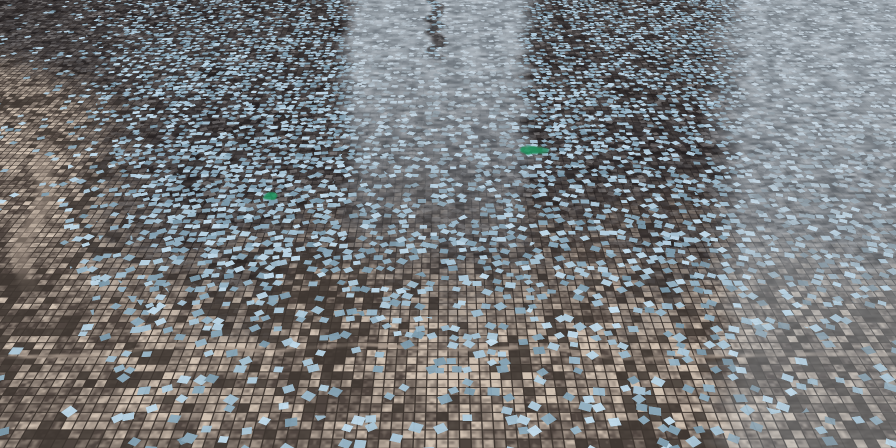
A Shadertoy shader for this texture:

```glsl
// A flooded mosaic floor in perspective, with loose blue tiles and reflected light.
const float HORIZON = 1.67;             // height of the vanishing line
const vec2  FLOOR_SCALE = vec2(64.0, 132.0); // fixed tiles across and in depth
const float GROUT = 0.06;               // half width of the joints, in tiles
const float LOOSE_PITCH = 1.2;          // spacing of loose tiles, in tiles
const vec2  LOOSE_HALF = vec2(0.43, 0.38);
const int   SAMPLES = 2;                // per axis

const vec3 GROUT_COLOR = vec3(0.24, 0.21, 0.19);
const vec3 TILE_DARK   = vec3(0.31, 0.27, 0.25);
const vec3 TILE_PALE   = vec3(0.82, 0.76, 0.70);
const vec3 WATER_DARK  = vec3(0.16, 0.15, 0.16);
const vec3 SUNK_DARK   = vec3(0.27, 0.26, 0.27);
const vec3 SUNK_PALE   = vec3(0.58, 0.57, 0.57);
const vec3 SKY_LIGHT   = vec3(0.70, 0.75, 0.79);
const vec3 LOOSE_BLUE  = vec3(0.66, 0.83, 0.93);
const vec3 LOOSE_GREY  = vec3(0.80, 0.85, 0.89);
const vec3 CRACK_COLOR = vec3(0.66, 0.60, 0.55);
const vec3 LEAF_GREEN  = vec3(0.12, 0.56, 0.36);

float hash(vec2 p) {
    return fract(sin(dot(p, vec2(127.1, 311.7))) * 43758.5453);
}

float noise(vec2 p) {
    vec2 i = floor(p), f = fract(p);
    f = f * f * (3.0 - 2.0 * f);
    return mix(mix(hash(i), hash(i + vec2(1, 0)), f.x),
               mix(hash(i + vec2(0, 1)), hash(i + vec2(1, 1)), f.x), f.y);
}

float fbm(vec2 p) {
    return 0.5 * noise(p) + 0.3 * noise(p * 2.1 + 17.3) + 0.2 * noise(p * 4.3 + 41.9);
}

float band(float x, float lo, float hi, float soft) {
    return smoothstep(lo - soft, lo + soft, x) * (1.0 - smoothstep(hi - soft, hi + soft, x));
}

// Fixed tiles: random tone per tile, dark gaps in clusters, stains
vec3 mosaic(vec2 uv, vec2 footprint, float stain) {
    vec2 cell = floor(uv);
    vec2 edge = 0.5 - abs(fract(uv) - 0.5);
    vec2 body = smoothstep(GROUT - footprint, GROUT + footprint, edge);
    float missing = step(hash(cell + 5.3), 0.5 * smoothstep(0.5, 0.9, noise(cell * 0.17)) + 0.06);
    float tone = 0.03 + 0.85 * hash(cell) + 1.1 * (stain - 0.5) + 0.6 * (noise(uv * 2.7) - 0.4);
    vec3 tile = mix(TILE_DARK, TILE_PALE, clamp(tone, 0.0, 1.0));
    return mix(GROUT_COLOR, tile, body.x * body.y * (1.0 - 0.85 * missing));
}

// Loose tiles: x = coverage, y = random tone of the topmost tile
vec2 looseTiles(vec2 uv, vec2 footprint, float density) {
    vec2 g = uv / LOOSE_PITCH, home = floor(g), result = vec2(0.0);
    float aa = 0.3 * (footprint.x + footprint.y) / LOOSE_PITCH;
    for (int j = -1; j <= 1; j++)
    for (int i = -1; i <= 1; i++) {
        vec2 cell = home + vec2(i, j);
        if (hash(cell + 31.7) > density) continue;
        vec2 q = g - cell - 0.2 - 0.6 * vec2(hash(cell + 3.1), hash(cell + 8.9));
        float a = 1.3 * (hash(cell + 13.7) - 0.5);
        q = mat2(cos(a), -sin(a), sin(a), cos(a)) * q;
        vec2 d = abs(q) - LOOSE_HALF * mix(0.75, 1.1, hash(cell + 21.3));
        float cover = 1.0 - smoothstep(-aa, aa, max(d.x, d.y));
        result = mix(result, vec2(1.0, hash(cell + 44.1)), cover);
    }
    return result;
}

// Reflected light: a bright column with a thin post, and the bright right side
float reflectedLight(vec2 p) {
    float x = p.x + 0.05 * (noise(p * vec2(7.0, 70.0)) - 0.5);
    float column = band(x, 0.78, 1.18, 0.03) * smoothstep(0.3, 0.95, p.y);
    float post = band(x, 0.952, 0.978, 0.006) * smoothstep(0.85, 0.90, p.y);
    float side = smoothstep(1.55, 1.68, x) * mix(0.4, 1.0, smoothstep(0.1, 0.95, p.y));
    return max(column * (1.0 - 0.8 * post), side);
}

float leaf(vec2 p, vec2 center, vec2 size) {
    return 1.0 - smoothstep(0.6, 1.2, length((p - center) / size) + 0.6 * (noise(p * 90.0) - 0.5));
}

vec3 floodedFloor(vec2 p, float pixel) {
    float depth = 1.0 / (HORIZON - p.y);
    vec2 uv = vec2(p.x - 1.0, 1.0) * FLOOR_SCALE * depth;
    vec2 footprint = pixel * FLOOR_SCALE * vec2(depth, depth * depth);
    float stain = fbm(p * vec2(4.0, 7.0));
    float light = reflectedLight(p);
    // Floor, with a broken pale crack across and a streak on the left
    vec3 color = mosaic(uv, footprint, stain);
    float crack = abs(p.y - 0.215 - 0.035 * (noise(vec2(p.x * 5.0, 2.0)) - 0.5));
    float streak = abs(p.x - 0.03 - 0.16 * (p.y - 0.35) - 0.12 * noise(vec2(p.y * 9.0, 4.0)));
    crack = (1.0 - smoothstep(0.001, 0.007, crack)) * noise(p * vec2(30.0, 9.0));
    streak = (1.0 - smoothstep(0.01, 0.03, streak)) * band(p.y, 0.38, 0.66, 0.05);
    color = mix(color, CRACK_COLOR, max(0.9 * crack, 0.5 * streak));
    // Dark water over sunken pieces, then rippled light on its surface
    float wet = smoothstep(0.26, 0.6, p.y + 0.4 * (stain - 0.5));
    wet *= smoothstep(0.1, 0.4, p.x + 0.5 * smoothstep(0.75, 1.0, p.y));
    color = mix(color, WATER_DARK, 0.76 * wet);
    vec2 sunk = looseTiles(uv + 57.4, footprint, 0.55);
    color = mix(color, mix(SUNK_DARK, SUNK_PALE, sunk.y), 0.65 * sunk.x * wet);
    float ripple = noise(p * vec2(50.0, 190.0)) - 0.5;
    color = mix(color, SKY_LIGHT + 0.2 * ripple, 0.74 * light) + 0.13 * ripple * wet;
    // Loose tiles gather in the water and thin out toward the viewer and the left
    float density = mix(0.24, 0.6, smoothstep(0.15, 0.55, p.y));
    density += 0.2 * band(p.x, 0.3, 0.8, 0.12) * band(p.y, 0.42, 0.85, 0.1);
    density *= mix(0.15, 1.0, smoothstep(0.1, 0.42, p.x)) * (0.6 + 0.8 * stain);
    vec2 loose = looseTiles(uv, footprint, density);
    vec3 looseColor = mix(LOOSE_BLUE, LOOSE_GREY, max(light, 0.6 * loose.y)) * mix(0.72, 1.06, loose.y);
    color = mix(color, looseColor, loose.x * mix(0.94, 0.8, light));
    float leaves = max(leaf(p, vec2(1.19, 0.665), vec2(0.03, 0.01)), leaf(p, vec2(0.605, 0.563), vec2(0.018, 0.008)));
    return mix(color, LEAF_GREEN, 0.9 * leaves);
}

void mainImage(out vec4 fragColor, in vec2 fragCoord) {
    vec3 sum = vec3(0.0);
    for (int k = 0; k < SAMPLES * SAMPLES; k++) {
        vec2 offset = (vec2(k % SAMPLES, k / SAMPLES) + 0.5) / float(SAMPLES) - 0.5;
        sum += floodedFloor((fragCoord + offset) / iResolution.y, 0.4 / iResolution.y);
    }
    fragColor = vec4(clamp(sum / float(SAMPLES * SAMPLES), 0.0, 1.0), 1.0);
}
```
